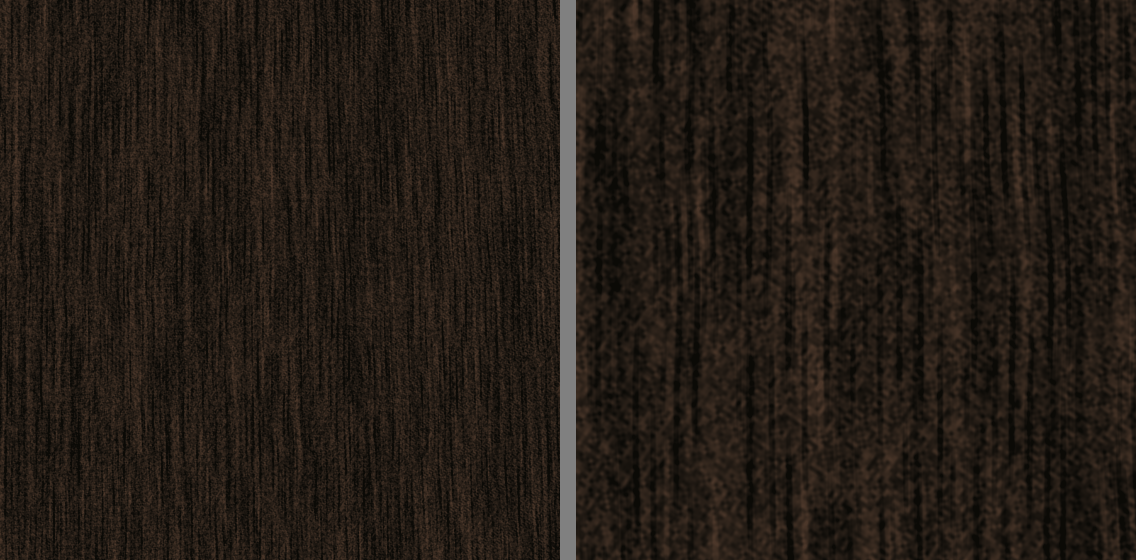
Left: the whole. Right: its middle third, enlarged.
Reproduce this texture procedurally as a WebGL 2 fragment shader.

```glsl
#version 300 es
precision highp float;
// Dark stained wood veneer with fine vertical grain, thin sharp pores and a crisp speckle.

uniform vec2 u_resolution;
out vec4 fragColor;

const float TAU = 6.2831853;
const vec3 DARK_WOOD = vec3(0.042, 0.038, 0.025);
const vec3 MID_WOOD = vec3(0.136, 0.106, 0.080);
const vec3 LIGHT_WOOD = vec3(0.270, 0.198, 0.150);

float hash(vec2 p) {
    return fract(sin(dot(p, vec2(127.1, 311.7))) * 43758.5453);
}

// Smooth value noise in 0..1
float noise(vec2 p) {
    vec2 cell = floor(p);
    vec2 f = fract(p);
    f = f * f * (3.0 - 2.0 * f);
    float low = mix(hash(cell), hash(cell + vec2(1.0, 0.0)), f.x);
    float high = mix(hash(cell + vec2(0.0, 1.0)), hash(cell + vec2(1.0, 1.0)), f.x);
    return mix(low, high, f.y);
}

// Noise centred on zero, stretched by a frequency per axis
float streak(vec2 p, vec2 frequency, float seed) {
    return noise(p * frequency + seed) - 0.5;
}

// Tapered vertical dashes, one per cell of randomly shifted columns
float dashes(vec2 p, vec2 frequency, float halfWidth, float share, float seed) {
    vec2 q = p * frequency;
    float column = floor(q.x);
    q.y += 9.0 * hash(vec2(column, seed));
    vec2 id = vec2(column, floor(q.y)) + seed;
    vec2 f = fract(q);
    float centre = mix(0.35, 0.65, hash(id + 3.7));
    float taper = smoothstep(0.0, 0.25, f.y) * smoothstep(1.0, 0.7, f.y);
    float width = halfWidth * mix(0.6, 1.0, taper);
    float line = 1.0 - smoothstep(0.4 * width, 1.3 * width, abs(f.x - centre));
    float strength = step(hash(id), share) * mix(0.5, 1.0, hash(id + 8.3));
    return line * taper * strength;
}

// Bend the grain gently, with a lean that grows to the right
vec2 bendGrain(vec2 p) {
    float lean = 0.035 * p.y * smoothstep(0.45, 1.0, p.x);
    float sway = 0.012 * streak(p, vec2(3.0, 2.2), 4.0);
    float ripple = 0.004 * streak(p, vec2(18.0, 12.0), 9.0);
    return vec2(p.x + lean + sway + ripple, p.y);
}

// Broad light and dark growth bands
float growthBands(vec2 p) {
    float wave = 0.040 * cos(TAU * (p.x - 0.23) / 0.28);
    return wave + 0.06 * streak(p, vec2(9.0, 0.9), 17.0);
}

// Fibres of three widths
float fibres(vec2 p) {
    float wide = 0.06 * streak(p, vec2(48.0, 2.5), 23.0);
    float medium = 0.20 * streak(p, vec2(105.0, 4.0), 31.0);
    float fine = 0.44 * streak(p, vec2(200.0, 9.0), 47.0);
    return wide + medium + fine;
}

// Long and short dark pores
float pores(vec2 p) {
    float longPores = dashes(p, vec2(92.0, 6.5), 0.18, 0.62, 61.0);
    float shortPores = dashes(p, vec2(137.0, 15.0), 0.24, 0.42, 83.0);
    return 0.44 * longPores + 0.28 * shortPores;
}

// Fine surface tooth on a turned grid, to avoid visible rows
float speckle(vec2 p) {
    vec2 turned = mat2(0.82, 0.57, -0.57, 0.82) * p;
    return 0.66 * streak(turned, vec2(420.0), 5.0)
         + 0.34 * streak(p, vec2(330.0, 190.0), 13.0);
}

vec3 woodColour(float tone) {
    vec3 lower = mix(DARK_WOOD, MID_WOOD, clamp(tone / 0.45, 0.0, 1.0));
    return mix(lower, LIGHT_WOOD, clamp((tone - 0.45) / 0.55, 0.0, 1.2));
}

void main() {
    vec2 uv = gl_FragCoord.xy / u_resolution;
    vec2 grain = bendGrain(uv);
    float glint = 0.26 * dashes(grain, vec2(101.0, 11.0), 0.2, 0.35, 29.0);
    float tone = 0.495 + growthBands(grain) + fibres(grain) + glint - pores(grain) + speckle(uv);
    fragColor = vec4(woodColour(tone), 1.0);
}
```
